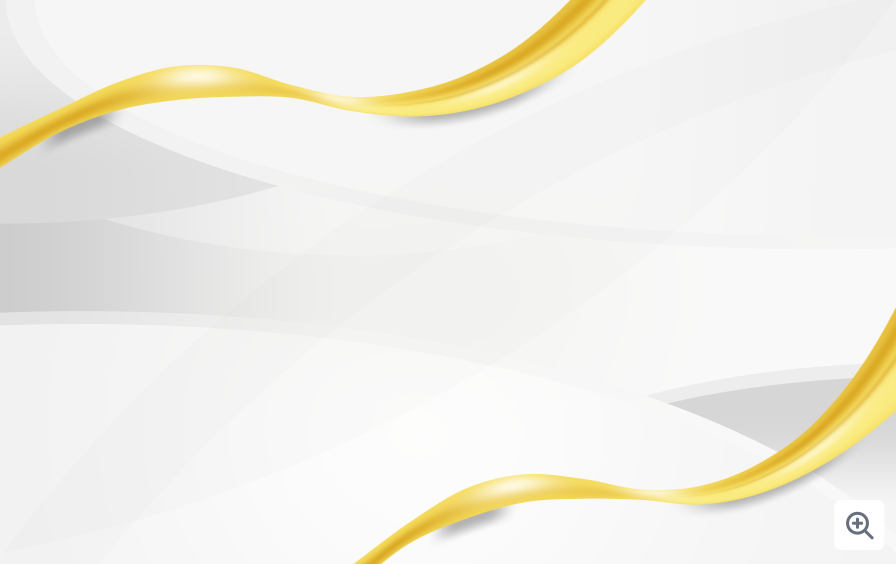
Give the GLSL for this background, as a WebGL 2 fragment shader.

```glsl
#version 300 es
precision highp float;
// Two twisting golden ribbons over pale overlapping swooshes.
// Swooshes are large filled ellipses with soft tones; each ribbon lies between
// two spline edges and is shaded across its width. A zoom button sits low right.
#define CANVAS vec2(7.68, 4.84)
#define KNOT_STEP 0.5
#define SHADOW_STRENGTH 0.5
#define VEIL_STRENGTH 0.011
#define GOLD vec3(0.86, 0.67, 0.15)
#define YELLOW vec3(0.96, 0.86, 0.36)
#define PALE vec3(0.98, 0.92, 0.50)
#define SLATE vec3(0.40, 0.44, 0.49)

uniform vec2 u_resolution;
out vec4 fragColor;
float px;  // size of one pixel in canvas units

// Top and bottom edge of each ribbon at even steps of x, measured downward
const vec2 UPPER[15] = vec2[15](
  vec2(1.44, 1.75), vec2(1.18, 1.44), vec2(.94, 1.14), vec2(.71, .95), vec2(.57, .86),
  vec2(.58, .83), vec2(.73, .84), vec2(.83, .95), vec2(.79, 1.0), vec2(.64, .95),
  vec2(.35, .79), vec2(-.12, .51), vec2(-.75, .04), vec2(-1.5, -.6), vec2(-2.4, -1.4));
const vec2 LOWER[15] = vec2[15](
  vec2(5.2, 5.45), vec2(4.86, 5.06), vec2(4.49, 4.67), vec2(4.19, 4.45), vec2(4.07, 4.31),
  vec2(4.11, 4.28), vec2(4.20, 4.29), vec2(4.17, 4.33), vec2(3.98, 4.24), vec2(3.61, 4.02),
  vec2(2.96, 3.68), vec2(1.95, 3.2), vec2(.6, 2.5), vec2(-1., 1.6), vec2(-2.6, .6));

float fill(float d) { return clamp(0.5 - d / px, 0.0, 1.0); }

float bump(float x, float center, float width) {
  float u = (x - center) / width;
  return exp(-u * u);
}

float ellipse(vec2 p, vec2 center, vec2 radii) {
  vec2 q = (p - center) / radii;
  float k = length(q);
  return k * (k - 1.0) / max(length(q / radii), 1e-4);
}

float segment(vec2 p, vec2 a, vec2 b) {
  vec2 ab = b - a;
  return length(p - a - ab * clamp(dot(p - a, ab) / dot(ab, ab), 0.0, 1.0));
}

// Catmull-Rom interpolation of both edges at once
vec2 edges(vec2 knots[15], float x, float start) {
  float f = clamp((x - start) / KNOT_STEP, 1.0, 12.999);
  int i = int(f);
  float t = f - float(i);
  vec2 a = knots[i - 1], b = knots[i], c = knots[i + 1], d = knots[i + 2];
  return b + 0.5 * t * (c - a + t * (2.0 * a - 5.0 * b + 4.0 * c - d + t * (3.0 * (b - c) + d - a)));
}

float backdrop(vec2 p) {
  // Grey base, darkest at the left margin
  float tone = mix(0.80, 0.955, smoothstep(-0.3, 3.2, p.x));
  tone = mix(tone, 0.97, smoothstep(4.0, 6.5, p.x) * 0.8);
  // Upper left lobes
  float side = smoothstep(0.0, 3.2, p.x);
  tone = mix(tone, mix(0.875, 0.965, side), fill(ellipse(p, vec2(3.0, -.62), vec2(4.6, 2.81))));
  float lobe = mix(0.925, 0.85, smoothstep(0.2, 1.5, p.y)) + 0.05 * side;
  tone = mix(tone, lobe, fill(ellipse(p, vec2(0.0, .27), vec2(4.0, 1.65))));
  // White bowl at the top with its rim
  tone = mix(tone, 0.948, fill(ellipse(p, vec2(7.05, 0.0), vec2(7.0, 2.14))));
  float bowl = mix(0.965, 0.945, smoothstep(5.0, 7.6, p.x));
  tone = mix(tone, bowl, fill(ellipse(p, vec2(7.05, 0.0), vec2(6.75, 2.02))));
  // Grey wedge at the right with its rim
  tone = mix(tone, 0.92, fill(ellipse(p, vec2(7.9, 4.59), vec2(4.0, 1.48))));
  float wedge = mix(0.83, 0.95, smoothstep(3.6, 4.4, p.y));
  tone = mix(tone, wedge, fill(ellipse(p, vec2(7.9, 4.59), vec2(3.9, 1.36))));
  // White hill at the bottom with its rim
  tone = mix(tone, mix(0.89, 0.96, side), fill(ellipse(p, vec2(.7, 5.85), vec2(7.6, 3.18))));
  float hill = 0.945 + 0.035 * bump(length(p - vec2(3.6, 3.6)), 0.0, 2.4);
  tone = mix(tone, hill, fill(ellipse(p, vec2(.7, 5.85), vec2(7.48, 3.07))));
  // Faint diagonal veils
  float veils = fill(length(p - vec2(10.0, 12.13)) - 12.41)
              + fill(length(p - vec2(-2.31, -7.57)) - 12.53)
              - fill(length(p - vec2(10.9, 12.9)) - 12.88);
  return tone + VEIL_STRENGTH * (1.0 - veils);
}

// spans holds the shadows: left center, half width, right center, half width
void ribbon(inout vec3 col, vec2 p, vec2 edge, float twist, vec4 spans) {
  float below = p.y - edge.y;
  vec2 reach = 1.0 - smoothstep(0.3, 1.0, abs(p.x - spans.xz) / spans.yw);
  vec2 fade = 1.0 - smoothstep(vec2(0.02, -0.02), vec2(0.17, 0.13), vec2(below));
  col = mix(col, vec3(0.42), SHADOW_STRENGTH * dot(reach, fade) * step(-0.05, below));

  float s = p.x - twist;
  float t = clamp((p.y - edge.x) / max(edge.y - edge.x, 0.01), 0.0, 1.0);
  // Arm before the twist: darker toward its tail and lower middle
  vec3 arm = mix(YELLOW, GOLD, bump(t, 0.62, 0.32) * mix(1.0, 0.35, smoothstep(-2.2, -1.2, s)));
  // Belly after the twist: gold folds above a pale lower face
  float folds = bump(t, 0.24, 0.15) + 0.55 * bump(t, 0.5, 0.05) + 0.4 * bump(t, 0.0, 0.12);
  vec3 belly = mix(mix(YELLOW, PALE, smoothstep(0.3, 0.7, t)), GOLD,
                   clamp(folds, 0.0, 1.0) * smoothstep(0.1, 1.5, s));
  belly = mix(belly, YELLOW, 0.6 * smoothstep(0.85, 1.0, t));
  vec3 metal = mix(arm, belly, smoothstep(-0.3, 0.4, s));
  float glint = 0.9 * bump(s, -1.1, 0.36) * bump(t, 0.35, 0.35)
              + 0.75 * bump(s, 0.12, 0.28) * bump(t, 0.25, 0.5)
              + 0.6 * bump(s, 1.5, 0.4) * bump(t, 0.62, 0.13);
  metal = mix(metal, vec3(1.0, 0.99, 0.93), clamp(glint, 0.0, 1.0));
  float inside = min(p.y - edge.x, edge.y - p.y);
  col = mix(col, metal, clamp(0.5 + inside / max(fwidth(inside), 1e-4), 0.0, 1.0));
}

void zoomButton(inout vec3 col, vec2 p) {
  vec2 q = p - vec2(7.365, 4.505), lens = q + 0.015, m = abs(lens);
  col = mix(col, vec3(1.0), fill(length(max(abs(q) - 0.155, 0.0)) - 0.06));
  float icon = min(abs(length(lens) - 0.085), segment(lens, vec2(0.065), vec2(0.125)));
  icon = min(icon, length(vec2(max(max(m.x, m.y) - 0.035, 0.0), min(m.x, m.y))));
  col = mix(col, SLATE, fill(icon - 0.013));
}

void main() {
  vec2 p = gl_FragCoord.xy / u_resolution * CANVAS;
  p.y = CANVAS.y - p.y;
  px = CANVAS.y / u_resolution.y;
  vec3 col = vec3(backdrop(p));
  col -= vec3(0.006, 0.006, 0.014) * bump(length((p - vec2(3.8, 2.5)) * vec2(0.6, 1.4)), 0.0, 1.0);
  ribbon(col, p, edges(UPPER, p.x, -0.5), 2.8, vec4(0.7, 0.4, 4.05, 0.95));
  ribbon(col, p, edges(LOWER, p.x, 2.5), 5.5, vec4(4.05, 0.4, 6.6, 0.9));
  zoomButton(col, p);
  fragColor = vec4(clamp(col, 0.0, 1.0), 1.0);
}
```
